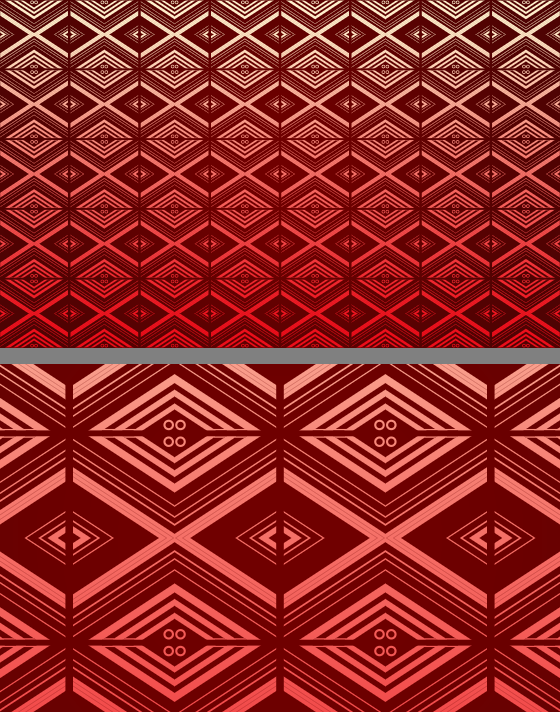
Top, the full canvas; bottom, a detail of the centre.
A WebGL 1 fragment shader for this pattern:

```glsl
precision highp float;

uniform vec2 u_resolution;

const float COLUMNS = 7.97;
const float ROW_STRETCH = 1.007;
const float SLOPE = 0.66;

// Antialiased coverage of the interval lo..hi, box filtered over width blur
float stripe(float d, float lo, float hi, float blur) {
  return clamp((d - lo) / blur + 0.5, 0.0, 1.0)
       - clamp((d - hi) / blur + 0.5, 0.0, 1.0);
}

float above(float d, float edge, float blur) {
  return clamp((d - edge) / blur + 0.5, 0.0, 1.0);
}

float rhombus(vec2 p) {
  return abs(p.y) + SLOPE * abs(p.x);
}

// Nested rings split by a horizontal slot, with four rings at the core
float denseDiamond(vec2 q, float pixel) {
  float d = rhombus(q);
  float blur = pixel * 1.2;
  float ink = stripe(d, 0.240, 0.283, blur)
            + stripe(d, 0.176, 0.209, blur)
            + stripe(d, 0.114, 0.143, blur);
  float sill = stripe(q.y, 0.014, 0.021, pixel) * stripe(d, 0.114, 0.283, blur);
  ink = max(ink, sill) * above(q.y, 0.014, pixel);
  float core = abs(length(q - vec2(0.028, 0.040)) - 0.020);
  return max(ink, 1.0 - above(core, 0.005, pixel));
}

// Hairline chevrons between the dense diamond and the lattice
float chevrons(vec2 q, float pixel) {
  float d = rhombus(q);
  float blur = pixel * 1.2;
  return stripe(d, 0.344, 0.351, blur)
       + stripe(d, 0.396, 0.404, blur)
       + stripe(d, 0.432, 0.442, blur);
}

// Crossing bands with two faint engraved lines
float lattice(float e, float blur) {
  float engraved = stripe(e, 0.303, 0.307, blur) + stripe(e, 0.325, 0.329, blur);
  return stripe(e, 0.281, 0.350, blur) * (1.0 - 0.3 * engraved);
}

// Small concentric diamond inside each lattice opening
float smallDiamond(float e, float blur) {
  return stripe(e, 0.133, 0.140, blur)
       + stripe(e, 0.088, 0.097, blur)
       + stripe(e, 0.036, 0.068, blur);
}

float ornament(vec2 p, float pixel) {
  vec2 q = abs(fract(p) - 0.5);
  float e = rhombus(0.5 - q);
  float blur = pixel * 1.2;
  float ink = max(lattice(e, blur), smallDiamond(e, blur));
  ink = max(ink, chevrons(q, pixel));
  // Dark vertical seam between columns
  ink *= above(0.5 - q.x, 0.018, pixel);
  return max(ink, denseDiamond(q, pixel));
}

// Cream at the top, coral in the middle, red at the bottom
vec3 inkColor(float height) {
  vec3 red = vec3(0.93, 0.05, 0.10);
  vec3 coral = vec3(0.96, 0.42, 0.39);
  vec3 cream = vec3(1.00, 0.94, 0.80);
  vec3 lower = mix(red, coral, smoothstep(0.0, 0.55, height));
  return mix(lower, cream, smoothstep(0.42, 1.0, height));
}

vec3 groundColor(vec2 centered) {
  float falloff = smoothstep(0.0, 0.55, length(centered));
  return mix(vec3(0.44, 0.0, 0.0), vec3(0.31, 0.01, 0.01), falloff);
}

void main() {
  vec2 centered = (gl_FragCoord.xy - 0.5 * u_resolution) / u_resolution.x;
  vec2 p = centered * COLUMNS * vec2(1.0, ROW_STRETCH);
  float pixel = COLUMNS / u_resolution.x;
  float height = gl_FragCoord.y / u_resolution.y;

  float ink = clamp(ornament(p, pixel), 0.0, 1.0);
  vec3 color = mix(groundColor(centered), inkColor(height), ink);
  gl_FragColor = vec4(color, 1.0);
}
```
